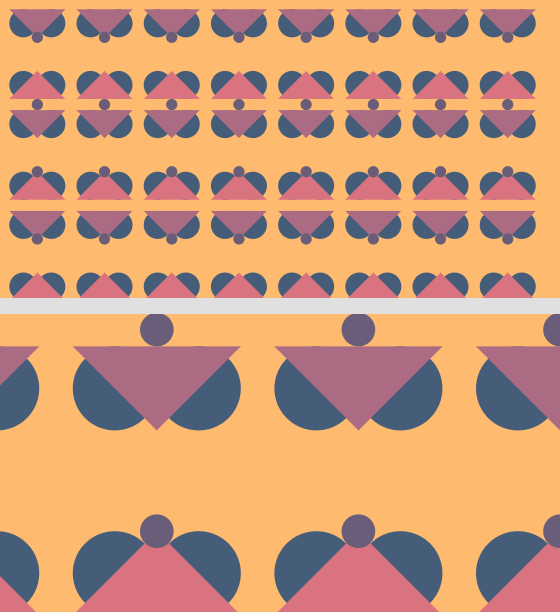
Top, the full canvas; bottom, a detail of the centre.
Write a Shadertoy shader that draws this pattern.

```glsl
// Rows of facing triangles over paired discs, with small dots on a square grid.

// Coverage of a shape from its signed distance, one pixel wide at the edge
float cover(float dist) {
    float pixel = 100.0 / iResolution.x;
    return clamp(0.5 - dist / pixel, 0.0, 1.0);
}

// Triangle with its base on y = 0, its tip at y = 5 and a half width of 5
float triangle(vec2 p) {
    return max((abs(p.x) + p.y - 5.0) * 0.70711, -p.y);
}

// Two touching discs behind the triangle
float discPair(vec2 p) {
    return length(vec2(abs(p.x) - 2.5, p.y - 2.5)) - 2.5;
}

void mainImage(out vec4 fragColor, in vec2 fragCoord) {
    // Units: hundredths of the width, measured from the top left motif centre
    vec2 pos = vec2(fragCoord.x, iResolution.y - fragCoord.y) * 100.0 / iResolution.x - 6.6667;

    // Eight columns, leaving a margin at the right
    float column = clamp(round(pos.x / 12.0), 0.0, 7.0);
    float x = pos.x - 12.0 * column;

    // Each row band folds into a downward motif and its upward mirror
    float band = mod(pos.y + 6.0, 18.0) - 1.0;
    vec2 motif = vec2(x, 8.0 - abs(band - 8.0));
    vec3 triangleColor = band < 8.0 ? vec3(0.67, 0.42, 0.51) : vec3(0.85, 0.45, 0.50);

    // Dots repeat at their own vertical spacing
    vec2 dotPos = vec2(x, pos.y - 12.0 * round(pos.y / 12.0));

    // Layers from back to front
    vec3 color = vec3(0.995, 0.73, 0.43);
    color = mix(color, vec3(0.275, 0.365, 0.475), cover(discPair(motif)));
    color = mix(color, triangleColor, cover(triangle(motif)));
    color = mix(color, vec3(0.41, 0.365, 0.475), cover(length(dotPos) - 1.0));

    fragColor = vec4(color, 1.0);
}
```
